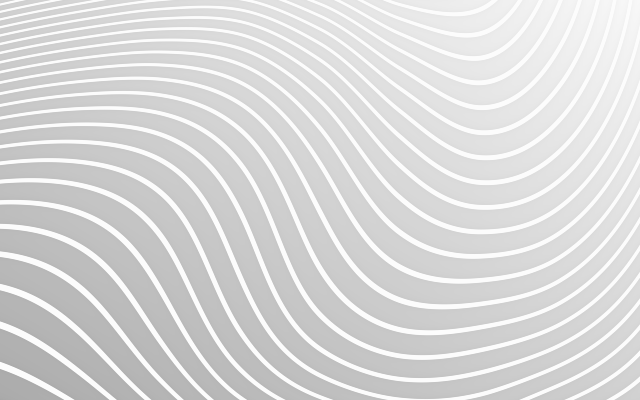
A WebGL 2 fragment shader for this background:

```glsl
#version 300 es
precision highp float;

uniform vec2 u_resolution;
out vec4 outColor;

// Wave phase in evenly spaced columns, one spare column past each side.
// Each column holds four heights, from top to bottom.
const vec4 COLUMNS[11] = vec4[11](
  vec4(25.60, 10.33, 2.70, -0.95),
  vec4(22.65, 8.90, 2.60, -0.90),
  vec4(20.45, 8.47, 3.50, 0.20),
  vec4(19.00, 9.04, 5.40, 2.35),
  vec4(18.90, 10.87, 8.15, 4.90),
  vec4(21.35, 13.83, 11.03, 6.85),
  vec4(24.35, 17.12, 13.02, 7.98),
  vec4(24.40, 18.97, 13.57, 7.75),
  vec4(21.04, 17.57, 12.60, 6.20),
  vec4(16.40, 13.75, 9.30, 4.20),
  vec4(10.50, 7.50, 3.67, 1.75)
);

// Cubic through four samples at t = 0, 1, 2, 3
vec4 cubicWeights(float t) {
  float a = t - 1.0, b = t - 2.0, c = t - 3.0;
  return vec4(-a * b * c / 6.0, t * b * c / 2.0, -t * a * c / 2.0, t * a * b / 6.0);
}

// Catmull-Rom spline between b and c
vec4 spline(vec4 a, vec4 b, vec4 c, vec4 d, float t) {
  return b + 0.5 * t * (c - a + t * (2.0 * a - 5.0 * b + 4.0 * c - d
    + t * (3.0 * (b - c) + d - a)));
}

// Smooth field whose whole numbers are the ribbons
float wavePhase(vec2 uv) {
  float x = clamp(uv.x, 0.0, 1.0) * 8.0;
  int i = min(int(x), 7);
  vec4 column = spline(COLUMNS[i], COLUMNS[i + 1], COLUMNS[i + 2], COLUMNS[i + 3], x - float(i));
  return dot(column, cubicWeights(3.0 * (1.0 - uv.y)));
}

// Phase change per canvas height
float phaseSlope(vec2 uv, float aspect) {
  const float STEP = 0.001;
  vec2 dx = vec2(STEP / aspect, 0.0), dy = vec2(0.0, STEP);
  vec2 slope = vec2(wavePhase(uv + dx) - wavePhase(uv - dx),
                    wavePhase(uv + dy) - wavePhase(uv - dy));
  return max(length(slope) / (2.0 * STEP), 0.5);
}

// Diagonal grey, light at the upper right
float backdrop(vec2 uv) {
  return 0.67 + 0.15 * uv.x + 0.155 * uv.y;
}

void main() {
  vec2 uv = gl_FragCoord.xy / u_resolution;
  float pixel = 1.0 / u_resolution.y;

  // Distance to the nearest ribbon, which widens with the spacing
  float phase = wavePhase(uv);
  float spacing = 1.0 / phaseSlope(uv, u_resolution.x / u_resolution.y);
  float distanceToLine = abs(fract(phase + 0.5) - 0.5) * spacing;
  float halfWidth = 0.0014 + 0.075 * min(spacing, 0.11);
  float edge = distanceToLine - halfWidth;

  // Faint shade along the ribbon edges
  float shade = 0.02 * exp(-max(edge, 0.0) / 0.006);
  float ribbon = 1.0 - smoothstep(-0.6 * pixel, 0.6 * pixel, edge);
  float grey = mix(backdrop(uv) - shade, 0.99, ribbon);
  outColor = vec4(vec3(grey), 1.0);
}
```
